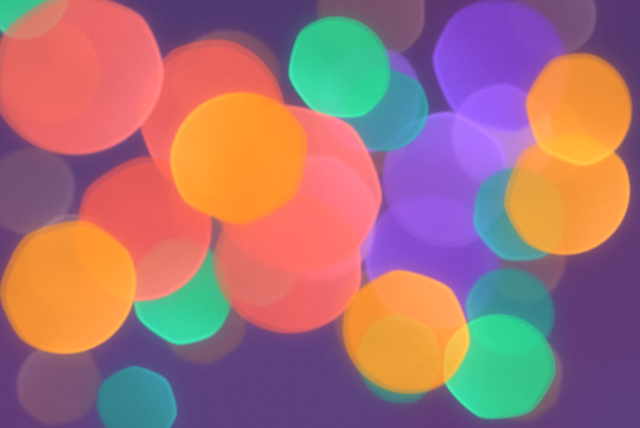
Give the GLSL for this background, as a WebGL 2 fragment shader.

```glsl
#version 300 es
precision highp float;

uniform vec2 u_resolution;
out vec4 outColor;

const float TAU = 6.2831853;
const float BLADES = 7.0;
const vec2 STRIDE = vec2(0.7549, 0.5698); // low-discrepancy step

// A group of out-of-focus lights sharing a region and a tint range
struct Swarm {
    int count;
    vec2 seed, low, high;
    float radius, opacity, blur;
    vec3 tintA, tintB;
};

float hash(vec2 p) {
    vec3 q = fract(p.xyx * 0.1031);
    q += dot(q, q.yzx + 33.33);
    return fract((q.x + q.y) * q.z);
}

float valueNoise(vec2 p) {
    vec2 cell = floor(p), f = fract(p);
    f = f * f * (3.0 - 2.0 * f);
    float bottom = mix(hash(cell), hash(cell + vec2(1, 0)), f.x);
    float top = mix(hash(cell + vec2(0, 1)), hash(cell + vec2(1, 1)), f.x);
    return mix(bottom, top, f.y);
}

float smoothMax(float a, float b, float k) {
    float h = max(k - abs(a - b), 0.0) / k;
    return max(a, b) + 0.25 * k * h * h;
}

// Circle trimmed softly by aperture blades and by a shifted lens edge
float apertureDistance(vec2 q, float radius, float turn) {
    float sector = TAU / BLADES;
    float angle = mod(atan(q.y, q.x + 1e-6) + turn, sector) - 0.5 * sector;
    float blades = length(q) * cos(angle) - 0.968 * radius;
    vec2 shift = 0.16 * radius * vec2(cos(turn), sin(turn));
    float trimmed = smoothMax(length(q) - radius, blades, 0.10 * radius);
    return smoothMax(trimmed, length(q - shift) - radius, 0.05 * radius);
}

float coverage(float d, float blur) {
    return 1.0 - smoothstep(-blur, blur, d);
}

float line(float d, float offset, float width) {
    float t = (d - offset) / width;
    return exp(-t * t);
}

vec3 addLight(vec3 base, vec2 q, float radius, float turn, vec3 tint, float opacity, float blur) {
    vec2 side = vec2(sin(turn), cos(turn));
    float slope = dot(q, side) / radius;
    float d = apertureDistance(q, radius, turn);

    // A slightly smaller core leaves a thinner crescent on one side
    float core = apertureDistance(q - 0.045 * radius * side, 0.95 * radius, turn);
    float body = mix(coverage(d, blur), coverage(core, blur), 0.22);
    float halo = 0.20 * exp(-max(d, 0.0) / 0.018);

    // Tint drifts to a paler, cooler tone across the disc
    float mottle = valueNoise(q * 12.0 + turn * 9.0) - 0.5;
    vec3 pale = vec3(0.02, 0.06, 0.10) * smoothstep(0.0, 1.0, slope);
    vec3 glow = tint * (1.0 + 0.05 * slope + 0.05 * mottle) + pale;
    vec3 color = mix(base, glow, opacity * max(body, halo));

    // Rim is bright on one side and fades on the other
    float rim = line(d, -0.006, 0.8 * blur) * smoothstep(-0.4, 0.9, slope);
    return color + rim * opacity * 0.08 * (0.4 + 0.6 * tint);
}

vec3 addSwarm(vec3 color, vec2 p, float aspect, Swarm s) {
    for (int i = 0; i < s.count; i++) {
        float n = float(i);
        vec2 key = vec2(n * 7.0 + 3.0, s.seed.x * 91.0 + s.seed.y * 47.0);
        vec2 center = mix(s.low, s.high, fract(s.seed + n * STRIDE));
        center.x *= aspect;
        float radius = s.radius * mix(0.87, 1.13, hash(key));
        float turn = TAU * hash(key + 17.0);
        vec3 tint = mix(s.tintA, s.tintB, hash(key + 41.0));
        float blur = s.blur * mix(0.75, 1.5, hash(key + 63.0));
        color = addLight(color, p - center, radius, turn, tint, s.opacity, blur);
    }
    return color;
}

vec3 nightBackdrop(vec2 uv) {
    vec3 dusk = vec3(0.31, 0.22, 0.44);
    vec3 plum = vec3(0.36, 0.25, 0.50);
    vec3 wine = vec3(0.42, 0.18, 0.40);
    vec3 color = mix(plum, dusk, smoothstep(0.2, 1.0, uv.y));
    float patchMask = smoothstep(0.45, 0.85, valueNoise(uv * vec2(4.0, 3.0) + 5.0));
    return mix(color, wine, 0.35 * patchMask);
}

void main() {
    vec2 p = gl_FragCoord.xy / u_resolution.y;
    float aspect = u_resolution.x / u_resolution.y;
    vec3 color = nightBackdrop(vec2(p.x / aspect, p.y));

    // Dim lights at the back
    Swarm faint = Swarm(14, vec2(0.05, 0.55), vec2(0), vec2(1), 0.12, 0.38, 0.008,
        vec3(0.80, 0.46, 0.24), vec3(0.56, 0.47, 0.55));
    Swarm violet = Swarm(6, vec2(0.90, 0.50), vec2(0.42, 0.35), vec2(0.82, 1.0), 0.15, 0.78, 0.007,
        vec3(0.54, 0.28, 0.90), vec3(0.84, 0.60, 1.0));
    Swarm teal = Swarm(6, vec2(0.75, 0.35), vec2(0.2, 0.0), vec2(1.0, 0.8), 0.105, 0.72, 0.006,
        vec3(0.13, 0.61, 0.56), vec3(0.18, 0.66, 0.63));
    Swarm green = Swarm(4, vec2(0.78, 0.10), vec2(0.0, 0.03), vec2(1.0, 1.25), 0.125, 0.86, 0.005,
        vec3(0.13, 0.82, 0.56), vec3(0.17, 0.88, 0.58));

    // Large warm lights in front
    Swarm coral = Swarm(5, vec2(0.95, 0.12), vec2(0.03, 0.30), vec2(0.47, 0.92), 0.20, 0.82, 0.005,
        vec3(1.06, 0.38, 0.33), vec3(1.03, 0.45, 0.41));
    Swarm amber = Swarm(5, vec2(0.84, 0.45), vec2(0.0, 0.2), vec2(1.06, 0.95), 0.152, 0.78, 0.005,
        vec3(1.14, 0.64, 0.11), vec3(1.12, 0.68, 0.17));

    color = addSwarm(color, p, aspect, faint);
    color = addSwarm(color, p, aspect, violet);
    color = addSwarm(color, p, aspect, teal);
    color = addSwarm(color, p, aspect, green);
    color = addSwarm(color, p, aspect, coral);
    color = addSwarm(color, p, aspect, amber);

    // Fine film grain
    color += 0.014 * (valueNoise(p * 260.0) - 0.5);
    outColor = vec4(clamp(color, 0.0, 1.0), 1.0);
}
```
